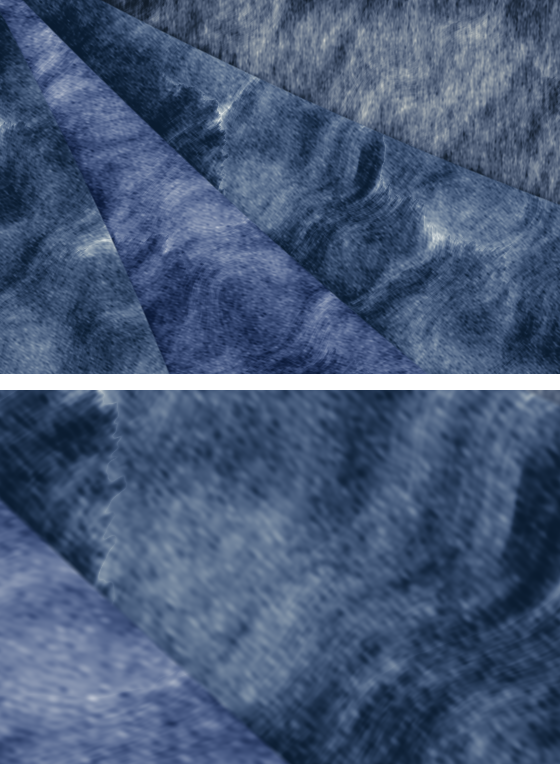
Top: the whole. Bottom: its middle third, enlarged.
Give the GLSL for this texture, as a Shadertoy shader.

```glsl
const vec4  PANEL_TONE = vec4(0.30, 0.285, 0.28, 0.385);
const vec4  PANEL_VEIN = vec4(1.0, 0.6, 1.0, 0.3);
const vec4  STREAK_ANGLE = vec4(0.75, 0.6, 0.8, 0.95);
const vec4  WEAVE_ANGLE = vec4(-0.6, -0.3, -0.75, 1.55);
const vec3  VIOLET_TINT = vec3(0.0, -0.012, 0.025);
const vec3  FADED_TINT = vec3(0.025, 0.0, -0.03);
const float EDGE_SOFTNESS = 0.003;
const float BLOTCH_SCALE = 3.4;
const float BLOTCH_GAIN = 0.215;
const float STREAK_GAIN = 0.22;
const float VEIN_SCALE = 2.6;
const float TWILL_PERIOD = 0.0085;
const float TWILL_GAIN = 0.013;
const vec2  GRAIN_SCALE = vec2(105.0, 185.0);
const float GRAIN_GAIN = 0.085;
const float DARK_FLOOR = 0.105;

vec3 hash3(vec2 cell) {
    vec3 h = fract(cell.xyx * vec3(0.1031, 0.1030, 0.0973));
    h += dot(h, h.yxz + 33.33);
    return fract((h.xxy + h.yzz) * h.zyx);
}

mat2 rotation(float angle) {
    float c = cos(angle), s = sin(angle);
    return mat2(c, -s, s, c);
}

// Smooth cellular noise: signed round kernels, one per cell
float cellNoise(vec2 p) {
    vec2 cell = floor(p), local = fract(p);
    float sum = 0.0;
    for (int j = -1; j <= 1; j++)
    for (int i = -1; i <= 1; i++) {
        vec2 o = vec2(i, j);
        vec3 h = hash3(cell + o);
        vec2 d = o + h.xy - local;
        float k = max(0.0, 1.0 - dot(d, d));
        sum += k * k * k * (2.0 * h.z - 1.0);
    }
    return sum;
}

float fractalNoise(vec2 p, float roughness) {
    float sum = 0.0, gain = 0.5;
    for (int i = 0; i < 5; i++) {
        sum += gain * cellNoise(p);
        p = rotation(0.3) * p * 2.03 + 17.3;
        gain *= roughness;
    }
    return sum;
}

// Gaps to the second and third nearest cell: crease lines and their knots
vec2 creaseGaps(vec2 p) {
    vec2 cell = floor(p), local = fract(p);
    vec3 near = vec3(9.0);
    for (int j = -1; j <= 1; j++)
    for (int i = -1; i <= 1; i++) {
        vec2 o = vec2(i, j);
        float d = length(o + 0.1 + 0.8 * hash3(cell + o).xy - local);
        if (d < near.x) near = vec3(d, near.xy);
        else if (d < near.y) near = vec3(near.x, d, near.y);
        else near.z = min(near.z, d);
    }
    return near.yz - near.x;
}

// Dye tone of one panel: blotches, brushed streaks, pale creases, weave
float dyeTone(vec2 p, int panel) {
    vec2 q = p + float(panel) * vec2(3.7, 5.3) + 2.0;
    vec2 warp = vec2(cellNoise(q * 6.0), cellNoise(q * 6.0 + 31.0));
    float blotch = fractalNoise(q * BLOTCH_SCALE + 0.25 * warp, 0.62);
    vec2 along = rotation(STREAK_ANGLE[panel]) * (q + 0.06 * warp);
    float streak = fractalNoise(along * vec2(5.0, 13.0), 0.68);
    float tone = BLOTCH_GAIN * blotch + STREAK_GAIN * streak;

    vec2 gap = creaseGaps(q * VEIN_SCALE + 0.13 * warp + 0.12 * streak);
    float visible = smoothstep(-0.3, 0.35, cellNoise(q * 2.1 + 7.0));
    float line = exp(-gap.x / 0.035) * (0.25 + 0.75 * exp(-gap.y / 0.3));
    float halo = exp(-gap.x / 0.2) * max(0.0, 0.3 + 2.2 * streak);
    float knot = exp(-gap.y / 0.1) * (0.8 + 1.5 * streak);
    tone += PANEL_VEIN[panel] * (visible * (0.26 * line + 0.14 * halo)
          + (0.3 + 0.7 * visible) * 0.3 * knot);

    vec2 weave = rotation(WEAVE_ANGLE[panel]) * p;
    float twill = sin(6.2832 * weave.y / TWILL_PERIOD + 2.5 * cellNoise(p * 40.0));
    tone += TWILL_GAIN * twill + GRAIN_GAIN * cellNoise(weave * GRAIN_SCALE);
    tone += 0.4 * GRAIN_GAIN * cellNoise(q * 75.0);
    if (panel == 3) tone += 0.09 * cellNoise(q * vec2(120.0, 26.0))
                          + 0.04 * cellNoise(q * vec2(55.0, 12.0));
    return tone;
}

// Light and shadow of the folds; fold holds distances to the three edges
float foldShade(vec2 p, vec3 fold, int panel) {
    if (panel == 0) return 0.07 * exp(fold.x / 0.012) - 0.04 * exp(-p.x / 0.08);
    if (panel == 1) {
        float ridge = (fold.y + 0.075) / 0.07;
        float valley = (fold.y + 0.23) / 0.07;
        return 0.09 * exp(-ridge * ridge) - 0.07 * exp(-valley * valley)
             - 0.16 * exp(-fold.x / 0.022) - 0.06 * exp(fold.y / 0.01);
    }
    if (panel == 2) return 0.07 * exp(fold.z / 0.08) - 0.15 * exp(-fold.y / 0.03)
                         - 0.05 * smoothstep(0.55, 0.15, p.y);
    float bright = length((p - vec2(1.05, 0.77)) / vec2(0.42, 0.2));
    return 0.08 * exp(-bright * bright) - 0.13 * smoothstep(0.88, 1.02, p.y)
         - 0.15 * exp(-fold.z / 0.012) - 0.05 * smoothstep(1.2, 1.5, p.x);
}

vec3 indigo(float tone) {
    float d = tone - 0.34;
    return vec3(tone - 0.085 * exp(-4.0 * d * d), tone, tone + 0.13 * exp(-9.0 * d * d));
}

void mainImage(out vec4 fragColor, in vec2 fragCoord) {
    vec2 p = fragCoord / iResolution.y;

    // Curved fold edges, left to right
    float drop = 0.97 - p.y;
    vec2 run = p.x - vec2(0.06, 0.27);
    vec2 edgeY = 1.0 + run * (vec2(-1.02, -0.52) + vec2(0.09, 0.06) * run);
    vec3 fold = vec3(p.x - drop * (0.53 - 0.065 * drop), p.y - edgeY) / vec3(1.12, 1.39, 1.1);
    float soft = max(EDGE_SOFTNESS, 0.7 / iResolution.y);
    vec3 past = smoothstep(-soft, soft, fold);
    vec4 cover = vec4(1.0 - past.x, past.x * (1.0 - past.y),
                      past.x * past.y * (1.0 - past.z), past.x * past.y * past.z);

    vec3 color = vec3(0.0);
    for (int panel = 0; panel < 4; panel++) {
        if (cover[panel] < 0.001) continue;
        float tone = PANEL_TONE[panel] + dyeTone(p, panel) + foldShade(p, fold, panel);
        tone = DARK_FLOOR + 0.04 * log(1.0 + exp((tone - DARK_FLOOR) / 0.04));
        vec3 cloth = indigo(min(tone, 0.86));
        if (panel == 1) cloth += VIOLET_TINT;
        if (panel == 3) cloth += FADED_TINT;
        color += cover[panel] * cloth;
    }
    fragColor = vec4(clamp(color, 0.0, 1.0), 1.0);
}
```
